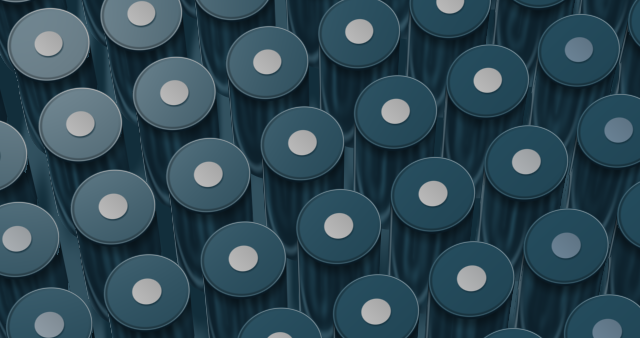
This pattern is drawn by a WebGL 2 fragment shader. Its source:

```glsl
#version 300 es
precision highp float;
// Slanted rows of glossy capped cylinders seen from above, each with a pale stud.
// A projective lattice places them; far rows are painted first, near rows on top.
// Sides get U-shaped reflections, and soft light falls from the upper left.
uniform vec2 u_resolution;
out vec4 outColor;

const vec3 INK   = vec3(0.035, 0.10, 0.14);
const vec3 DEEP  = vec3(0.07, 0.18, 0.23);
const vec3 TEAL  = vec3(0.135, 0.285, 0.35);
const vec3 STEEL = vec3(0.25, 0.38, 0.44);
const vec3 MIST  = vec3(0.43, 0.51, 0.55);
const vec3 PALE  = vec3(0.69, 0.69, 0.69);

// Lattice and cylinder sizes, in canvas widths
const vec2 ORIGIN   = vec2(0.3255, -0.2734);
const vec2 STEP_ROW = vec2(0.1497, 0.0483);
const vec2 STEP_COL = vec2(0.0490, -0.1254);
const vec2 CAP      = vec2(0.0660, 0.0583);
const vec2 STUD     = vec2(0.0225, 0.0198);
const float DEPTH   = 0.128;
const float TAPER   = 0.92;

float hash(vec2 p) {
  vec3 q = fract(vec3(p.xyx) * 0.1031);
  q += dot(q, q.yzx + 33.33);
  return fract((q.x + q.y) * q.z);
}

float noise(vec2 p) {
  vec2 i = floor(p), f = fract(p);
  f = f * f * (3.0 - 2.0 * f);
  return mix(mix(hash(i), hash(i + vec2(1, 0)), f.x),
             mix(hash(i + vec2(0, 1)), hash(i + vec2(1, 1)), f.x), f.y);
}

float fill(float d, float px) { return 1.0 - smoothstep(-px, px, d); }
float line(float d, float w) { return 1.0 - smoothstep(0.0, w, abs(d)); }

// Approximate signed distance to a slightly tilted ellipse
float ellipse(vec2 q, vec2 r) {
  q.y -= 0.04 * q.x;
  return (length(q / r) - 1.0) * r.y;
}

// Side reflections: u runs across (-1..1), t runs down (0..1)
vec3 sideColor(float u, float t, float seed) {
  float wobble = noise(vec2(u * 3.0 + seed * 17.0, t * 2.5 + seed * 5.0));
  float streak = noise(vec2(u * 8.0 + seed * 31.0, t * 0.8));
  float arch = length(vec2((u + 0.42) / 0.5, max(t - 0.35, 0.0) / 0.55));
  float bands = 0.5 + 0.5 * sin(arch * 11.0 + wobble * 3.0 + seed * 3.0);
  vec3 c = mix(INK, TEAL, 0.12 + 0.45 * bands * streak + 0.35 * streak * wobble);
  c = mix(c, STEEL, 0.6 * line(arch - 1.0, 0.16) * smoothstep(0.1, 0.8, t));
  c = mix(c, STEEL, 0.5 * smoothstep(1.1, 1.5, arch) * smoothstep(0.5, 1.0, t));
  c = mix(c, MIST, 0.6 * line(u + 0.965, 0.035));
  c = mix(c, INK, 0.7 * smoothstep(0.8, 1.0, u));
  return c * mix(0.6, 1.0, smoothstep(0.0, 0.2, t));
}

// Swept side of the cylinder hanging below the cap
vec3 paintSide(vec3 base, vec2 q, vec2 r, vec2 drop, float seed, float px) {
  float u = 0.0, t = 0.5;
  for (int n = 0; n < 3; n++) {
    u = (q.x - drop.x * t) / (r.x * mix(1.0, TAPER, t));
    t = (-q.y - r.y * sqrt(max(1.0 - u * u, 0.0))) / drop.y;
    t = clamp(t, -0.5, 1.5);
  }
  float mask = fill((abs(u) - 1.0) * r.x, px) * fill((t - 1.0) * drop.y, px)
             * step(-0.03, t);
  return mix(base, sideColor(u, t, seed), mask);
}

// Flat cap with a dark lip, a fine lit rim and a domed stud
vec3 paintCap(vec3 base, vec2 q, vec2 r, float scale, float glow, float studLight, float px) {
  float d = ellipse(q, r);
  vec2 dir = q / r;
  vec3 face = mix(TEAL, MIST, glow) * (1.0 + 0.06 * dot(dir, vec2(-0.5, 0.5)));
  float facing = smoothstep(-0.4, 0.9, dot(dir, vec2(0.6, 0.7)));
  face = mix(face, face * 0.72, line(d + 0.0035, 0.003) * (1.0 - facing));
  face = mix(face, mix(MIST, PALE, glow), line(d + 0.0012, 0.0017) * (0.25 + 0.65 * facing));
  vec3 c = mix(base, INK, fill(ellipse(q + vec2(0.0, 0.0035), r), px));
  c = mix(c, face, fill(d, px));

  vec2 s = q - vec2(0.0, 0.001);
  vec2 studSize = STUD * scale;
  float shadow = ellipse(s - vec2(0.001, -0.0022), studSize);
  c = mix(c, DEEP, 0.75 * fill(shadow, px + 0.0008));
  float tilt = dot(s / studSize, vec2(-0.6, -0.5));
  vec3 dome = mix(vec3(0.39, 0.48, 0.55), PALE, studLight) * (1.0 + 0.07 * tilt);
  return mix(c, dome, fill(ellipse(s, studSize), px));
}

void main() {
  // Canvas-width units, measured from the top left corner
  vec2 p = (gl_FragCoord.xy - vec2(0.0, u_resolution.y)) / u_resolution.x;
  float px = 0.8 / u_resolution.x;
  vec2 toLight = (p - vec2(0.08, -0.08)) / 0.33;
  float glow = exp(-dot(toLight, toLight));

  // Streaked floor between the cylinders
  vec3 color = mix(DEEP, STEEL, 0.7 * smoothstep(0.3, 0.8, noise(p * vec2(45.0, 9.0))));

  for (int j = -4; j <= 3; j++) {
    for (int i = -2; i <= 5; i++) {
      vec2 cell = vec2(i, j);
      float scale = 1.0 / (1.0 + dot(cell, vec2(0.00545, -0.015)));
      vec2 center = (ORIGIN + STEP_ROW * cell.x + STEP_COL * cell.y) * scale;
      vec2 q = p - center;
      if (abs(q.x) > 0.12 || q.y > 0.07 || q.y < -0.22) continue;
      vec2 drop = vec2((0.52 - center.x) * 0.065, DEPTH * scale);
      float studLight = 1.0 - smoothstep(0.38, 0.52, length(center - vec2(0.41, -0.2)));
      color = paintSide(color, q, CAP * scale, drop, hash(cell + 20.0), px);
      color = paintCap(color, q, CAP * scale, scale, glow, studLight, px);
    }
  }
  outColor = vec4(color, 1.0);
}
```
